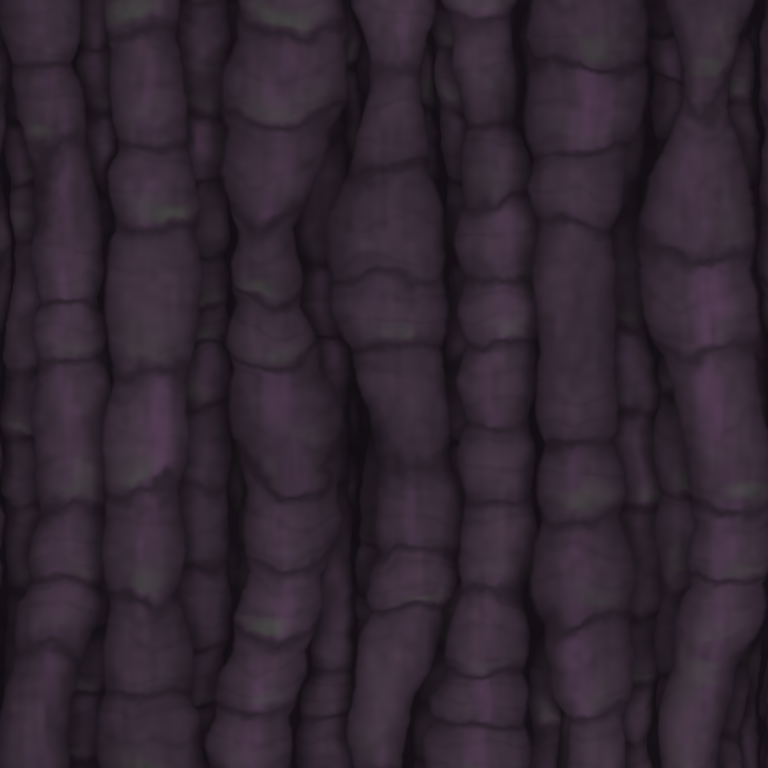
A Shadertoy shader for this texture:

```glsl
// Dark violet cave wall of knobbly, segmented stone columns in three depths.

const vec3 GAP = vec3(0.090, 0.066, 0.092);
const vec3 STONE = vec3(0.222, 0.174, 0.220);
const vec3 VIOLET = vec3(0.310, 0.218, 0.315);
const vec3 MOSS = vec3(0.262, 0.268, 0.256);

float hash(vec2 p) {
    return fract(sin(dot(p, vec2(127.1, 311.7))) * 43758.5453);
}

float noise(vec2 p) {
    vec2 cell = floor(p);
    vec2 f = fract(p);
    f = f * f * (3.0 - 2.0 * f);
    float low = mix(hash(cell), hash(cell + vec2(1.0, 0.0)), f.x);
    float high = mix(hash(cell + vec2(0.0, 1.0)), hash(cell + vec2(1.0, 1.0)), f.x);
    return mix(low, high, f.y);
}

float fbm(vec2 p) {
    float sum = 0.0;
    float weight = 0.5;
    for (int i = 0; i < 4; i++) {
        sum += weight * noise(p);
        p = p * 2.03 + 17.3;
        weight *= 0.5;
    }
    return sum;
}

// Soft bump that is one at the middle and zero at the given radius.
float bump(float x, float middle, float radius) {
    return 1.0 - smoothstep(0.0, radius, abs(x - middle));
}

// Paints one column over what lies behind it, with a shadow beside it.
vec3 paintColumn(vec3 behind, vec2 p, float id, float count, float seed, float light) {
    vec2 key = vec2(id, seed);
    float offset = 37.0 * hash(key);

    // Wandering axis and a rank of unequal segments
    float sway = 0.55 * (noise(vec2(p.y * 3.0, offset)) - 0.5);
    float axis = (id + 0.5 + 0.35 * (hash(key + 3.1) - 0.5) + sway) / count;
    float rate = mix(6.0, 11.0, hash(key + 5.7));
    float rank = p.y * rate + offset + 1.5 * noise(vec2(p.y * 6.0, offset + 9.0));

    // Swelling outline
    float swell = 0.07 * sin(3.14159 * fract(rank));
    float halfWidth = (0.20 + 0.36 * noise(vec2(p.y * 4.5, offset + 4.0)) + swell) / count;
    float u = (p.x - axis) / halfWidth;
    float roundness = sqrt(max(0.0, 1.0 - u * u));

    // Sagging, wrinkled segment joints
    float bow = mix(-0.12, 0.35, hash(key + 8.3));
    rank += 0.45 * (fbm(p * 17.0 + offset) - 0.47) - bow * min(u * u, 1.0);
    vec2 segment = vec2(floor(rank), offset);
    float f = fract(rank);
    float joint = smoothstep(0.0, 0.10, f) * (1.0 - smoothstep(0.86, 1.0, f));
    float wrinkle = bump(fract(rank * 2.6 + 0.4 * noise(p * 25.0)), 0.5, 0.22);

    // Rounded body, darker in the joints
    float body = roundness * mix(0.72, 1.0, joint) * (0.82 + 0.26 * f * (1.0 - f) * 4.0);
    body *= 1.0 - 0.10 * wrinkle;
    vec3 stone = mix(GAP, STONE, body * light);

    // Violet sheen down the middle, mossy light on the lower lips
    float strokes = smoothstep(0.25, 0.75, noise(p * vec2(75.0, 13.0) + offset));
    float drift = 0.5 * (hash(segment + 2.0) - 0.5);
    float sheen = bump(u, drift, 0.55) * joint * hash(segment + 6.0);
    stone = mix(stone, VIOLET, 0.70 * light * sheen * mix(0.45, 1.0, strokes));
    float lip = smoothstep(0.06, 0.16, f) * (1.0 - smoothstep(0.18, 0.50, f));
    float patches = smoothstep(0.30, 0.62, noise(p * vec2(24.0, 34.0) + offset));
    float glint = lip * bump(u, -drift, 0.95) * patches * hash(segment + 4.0);
    stone = mix(stone, MOSS, 0.80 * light * glint);

    float shade = mix(0.62, 1.0, smoothstep(0.85, 1.5, abs(u)));
    float cover = 1.0 - smoothstep(0.88, 1.0, abs(u));
    return mix(max(behind * shade, GAP * 0.88), stone, cover);
}

vec3 paintLayer(vec3 behind, vec2 p, float count, float seed, float light) {
    float home = floor(p.x * count);
    for (int i = -1; i <= 1; i++) {
        behind = paintColumn(behind, p, home + float(i), count, seed, light);
    }
    return behind;
}

void mainImage(out vec4 fragColor, in vec2 fragCoord) {
    vec2 uv = fragCoord / iResolution.xy;

    // Uneven hand-drawn edges
    vec2 wobble = vec2(fbm(uv * 22.0), fbm(uv * 22.0 + 51.0)) - 0.47;
    vec2 p = uv + wobble * vec2(0.016, 0.020);

    // Thin columns at the back, thick ones in front
    vec3 color = GAP;
    color = paintLayer(color, p, 21.0, 11.0, 0.62);
    color = paintLayer(color, p, 13.0, 23.0, 0.84);
    color = paintLayer(color, p, 7.0, 41.0, 1.10);

    // Brush grain and broad patches of light
    float grain = noise(uv * vec2(110.0, 28.0)) + noise(uv * vec2(60.0, 75.0)) - 1.0;
    float patchLight = fbm(uv * 5.0 + 8.0) - 0.47;
    color *= 1.0 + 0.10 * grain + 0.30 * patchLight;
    fragColor = vec4(color, 1.0);
}
```
